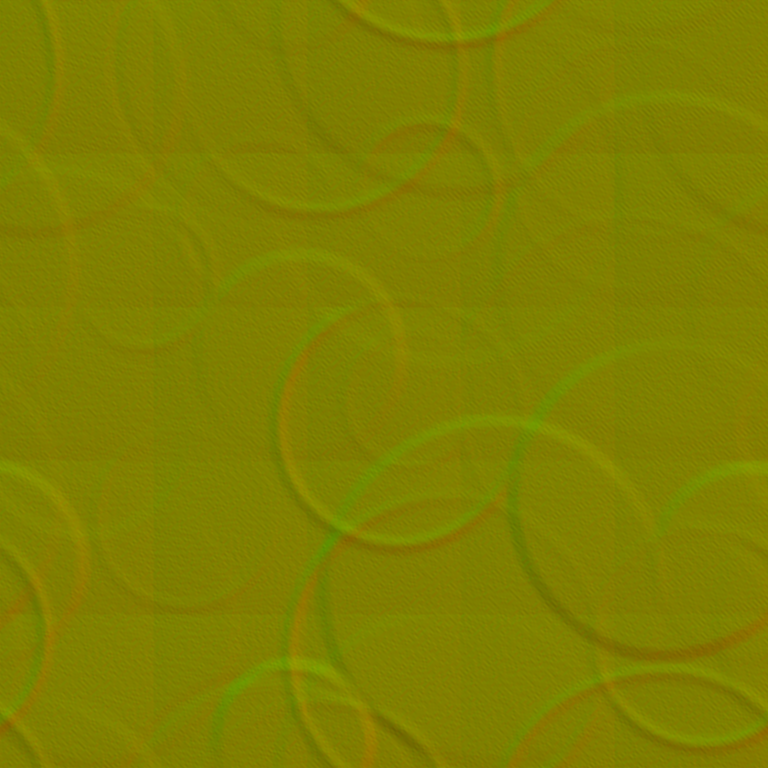
This texture map is drawn by a Shadertoy shader. Its source:

```glsl
const vec3 FLAT_COLOR = vec3(0.5, 0.5, 0.0);
const int RING_COUNT = 26;
const float RADIUS_MIN = 0.03;
const float RADIUS_MAX = 0.23;
const float RIM_WIDTH = 0.009;
const float RIM_SLOPE = 0.098;
const float WARP_SIZE = 0.16;
const float WARP_AMOUNT = 0.006;
const float GRAIN_SIZE = 0.0027;
const float GRAIN_STRETCH = 1.3;
const float GRAIN_SLOPE = 0.044;
const float PANEL_COUNT = 5.0;
const float PANEL_FALLOFF = 0.2;
const float PANEL_SLOPE = 0.015;
const float SWELL_SIZE = 0.12;
const float SWELL_SLOPE = 0.008;
const float TAU = 6.2831853;

float hash(vec2 p) {
    return fract(sin(dot(p, vec2(127.1, 311.7))) * 43758.5453);
}

float noise(vec2 p) {
    vec2 cell = floor(p);
    vec2 f = fract(p);
    f = f * f * (3.0 - 2.0 * f);
    float low = mix(hash(cell), hash(cell + vec2(1, 0)), f.x);
    float high = mix(hash(cell + vec2(0, 1)), hash(cell + vec2(1, 1)), f.x);
    return mix(low, high, f.y);
}

// Fine height field, drawn out along the falling diagonal
float grainHeight(vec2 p) {
    vec2 diagonal = vec2((p.x - p.y) / GRAIN_STRETCH, p.x + p.y) * 0.7071;
    return noise(diagonal);
}

vec2 grainSlope(vec2 uv) {
    vec2 p = uv / GRAIN_SIZE;
    vec2 e = vec2(0.5, 0.0);
    return GRAIN_SLOPE * vec2(grainHeight(p + e.xy) - grainHeight(p - e.xy),
                              grainHeight(p + e.yx) - grainHeight(p - e.yx));
}

// One circle: a rounded step or a raised ridge, fading around its rim
vec2 ringSlope(vec2 uv, float id) {
    vec2 jitter = vec2(hash(vec2(id, 1.3)), hash(vec2(id, 2.7))) - 0.5;
    vec2 center = fract(id * vec2(0.7549, 0.5698) + 0.16 * jitter);
    float radius = mix(RADIUS_MIN, RADIUS_MAX, sqrt(hash(vec2(id, 3.1))));

    vec2 offset = fract(uv - center + 0.5) - 0.5;
    float dist = length(offset);
    vec2 outward = offset / max(dist, 1e-4);
    float s = (dist - radius) / RIM_WIDTH;

    // The step has a flat-topped band, the ridge two opposite bands
    float band = exp(-s * s * (0.5 + 0.5 * s * s));
    float ridge = 2.0 * s * exp(-s * s);
    float profile = hash(vec2(id, 4.9)) < 0.5 ? band : 0.85 * ridge;

    float phase = TAU * hash(vec2(id, 5.3));
    float facing = dot(outward, vec2(cos(phase), sin(phase)));
    float fade = mix(0.2, 1.0, smoothstep(-0.9, 0.4, facing));
    float chance = hash(vec2(id, 6.1));
    float strength = mix(0.15, 1.0, chance * sqrt(chance));
    float direction = hash(vec2(id, 7.7)) < 0.2 ? -1.0 : 1.0;
    return outward * profile * fade * strength * direction * RIM_SLOPE;
}

// Faint pillowed panels with a crisp seam between them
vec2 panelSlope(vec2 uv, float pixel) {
    vec2 f = fract(uv * PANEL_COUNT);
    vec2 seam = smoothstep(vec2(0.0), vec2(pixel * PANEL_COUNT), min(f, 1.0 - f));
    vec2 bulge = exp((f - 1.0) / PANEL_FALLOFF) - exp(-f / PANEL_FALLOFF);
    vec2 uneven = vec2(noise(uv * 9.0 + 13.0), noise(uv * 9.0 + 47.0));
    return PANEL_SLOPE * bulge * seam * (0.3 + uneven);
}

void mainImage(out vec4 fragColor, in vec2 fragCoord) {
    float pixel = 1.0 / iResolution.y;
    vec2 uv = fragCoord * pixel;

    // Slightly bend the circles
    vec2 warp = vec2(noise(uv / WARP_SIZE), noise(uv / WARP_SIZE + 31.0)) - 0.5;
    vec2 bent = uv + WARP_AMOUNT * warp;

    vec2 slope = panelSlope(uv, pixel);
    for (int i = 0; i < RING_COUNT; i++) {
        slope += ringSlope(bent, float(i) + 1.0);
    }

    // Broad soft tint, then grain that fades once too small to resolve
    vec2 swell = vec2(noise(uv / SWELL_SIZE + 5.0), noise(uv / SWELL_SIZE + 71.0));
    slope += SWELL_SLOPE * (swell - 0.5);
    slope += grainSlope(uv) * clamp(GRAIN_SIZE / (1.3 * pixel), 0.0, 1.0);

    fragColor = vec4(FLAT_COLOR + vec3(clamp(slope, -0.14, 0.14), 0.0), 1.0);
}
```
